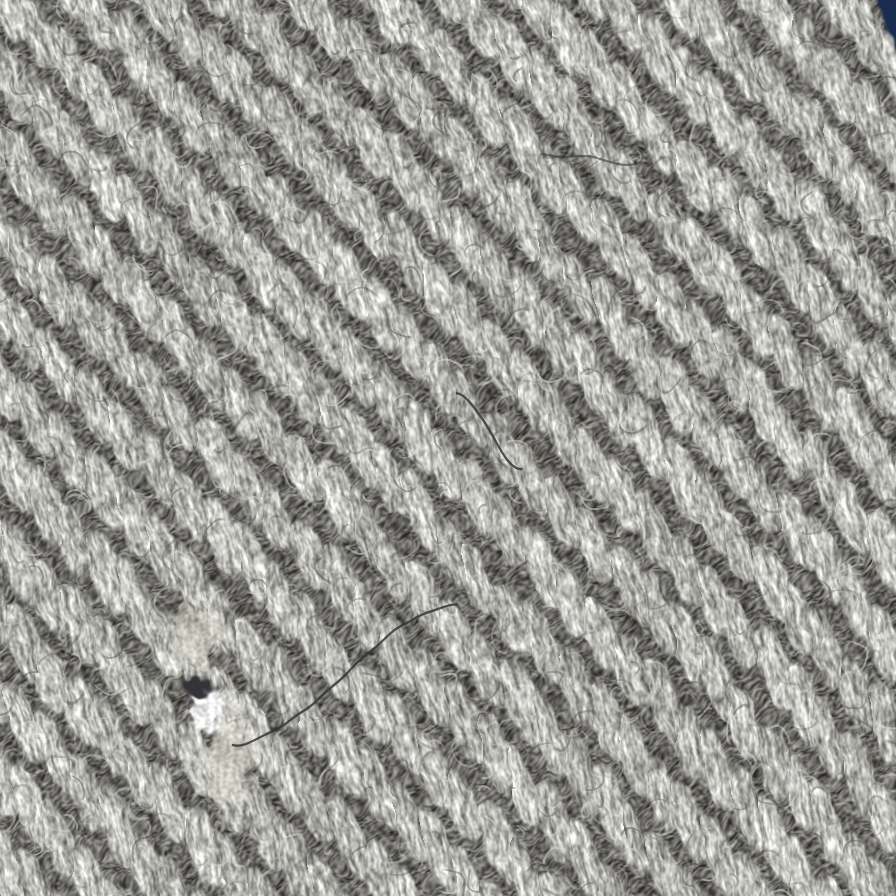
Give the GLSL for this texture, as a three.js fragment shader.

```glsl
// Macro view of pale grey twill: diagonal ridges built from leaning, overlapping stitches.
// Each stitch is a superellipse on a skewed lattice, streaked with stretched gradient noise;
// curled fuzz, stray dark hairs, a frayed hole and a navy corner lie on top.

#define RIDGE_PITCH 0.0605
#define STITCH_STEP 0.051
#define STITCH_HALF vec2(0.0178, 0.048)
#define RIDGE_ANGLE 0.835
#define RIDGE_CURVE 0.045
#define STITCH_LEAN 0.33
#define STAGGER 0.55
#define FIBRE_CONTRAST 0.40
#define FUZZ_CELLS 24.0
#define SHADE_COLOR vec3(0.25, 0.24, 0.225)
#define LIGHT_COLOR vec3(0.95, 0.957, 0.935)
#define HAIR_COLOR vec3(0.20, 0.21, 0.24)

varying vec2 vUv;

vec2 hash2(vec2 p) {
  vec3 q = fract(p.xyx * vec3(0.1031, 0.1030, 0.0973));
  q += dot(q, q.yzx + 33.33);
  return fract((q.xx + q.yz) * q.zy);
}

float corner(vec2 cell, vec2 offset) {
  float a = 6.2832 * hash2(cell).x;
  return dot(vec2(cos(a), sin(a)), offset);
}

// Gradient noise, roughly -1 to 1
float noise(vec2 p) {
  vec2 i = floor(p), f = p - i;
  vec2 w = f * f * f * (f * (f * 6.0 - 15.0) + 10.0);
  vec2 e = vec2(1.0, 0.0);
  float low = mix(corner(i, f), corner(i + e.xy, f - e.xy), w.x);
  float high = mix(corner(i + e.yx, f - e.yx), corner(i + e.xx, f - e.xx), w.x);
  return 1.4 * mix(low, high, w.y);
}

// Brightness of the woven surface, 0 to 1
float weave(vec2 p) {
  vec2 along = vec2(cos(RIDGE_ANGLE), -sin(RIDGE_ANGLE));
  vec2 q = vec2(dot(p, vec2(-along.y, along.x)), dot(p, along));
  q.x += RIDGE_CURVE * q.y * q.y;
  float ridge = floor(q.x / RIDGE_PITCH);
  float c = cos(STITCH_LEAN), s = sin(STITCH_LEAN);
  float top = -1.0;
  vec2 local = vec2(0.0), id = vec2(0.0);
  for (int i = -1; i <= 1; i++) {
    float r = ridge + float(i);
    float first = floor(q.y / STITCH_STEP - STAGGER * r);
    for (int j = -1; j <= 1; j++) {
      vec2 cell = vec2(r, first + float(j));
      vec2 jitter = hash2(cell + 40.0) - 0.5;
      vec2 center = vec2(r + 0.5, cell.y + 0.5 + STAGGER * r) + jitter * vec2(0.14, 0.28);
      vec2 d = q - center * vec2(RIDGE_PITCH, STITCH_STEP);
      d = vec2(d.x * c + d.y * s, d.y * c - d.x * s);
      vec2 e = d / (STITCH_HALF * (1.0 + 0.2 * jitter.yx));
      float h = 1.0 - e.x * e.x - e.y * e.y * e.y * e.y;
      if (h > top) { top = h; local = d; id = cell; }
    }
  }
  // Twisted fibres run nearly parallel to the stitch
  vec2 f = vec2(local.x + 0.14 * local.y, local.y) + 3.0 * hash2(id);
  float fibre = 0.75 * noise(f * vec2(130.0, 32.0)) + 0.85 * noise(f * vec2(230.0, 80.0) + 9.0);
  fibre += 0.45 * noise(f * vec2(330.0, 190.0) + 31.0);
  float yarn = 0.45 + 0.24 * sqrt(max(top, 0.0)) - 0.05 * local.x / STITCH_HALF.x;
  yarn += 0.14 * (hash2(id + 7.0).y - 0.5) + FIBRE_CONTRAST * fibre;
  // Crossing threads show through the shaded gaps
  vec2 w = vec2(dot(p, vec2(0.8, 0.6)), dot(p, vec2(-0.6, 0.8))) + 0.004 * noise(p * 60.0);
  float pit = 0.22 + 0.26 * noise(w * vec2(60.0, 150.0)) + 0.34 * noise(w * vec2(150.0, 270.0));
  return mix(pit, yarn, smoothstep(-0.15, 0.42, top + 0.25 * noise(p * 90.0)));
}

// Short curled fibres, one arc per cell
float fuzz(vec2 p, float seed) {
  vec2 g = p * FUZZ_CELLS, base = floor(g);
  float cover = 0.0;
  for (int i = -1; i <= 1; i++) for (int j = -1; j <= 1; j++) {
    vec2 cell = base + vec2(float(i), float(j));
    vec2 a = hash2(cell + seed), b = hash2(cell + seed + 51.0);
    vec2 d = (g - cell - a) / FUZZ_CELLS;
    float len = length(d), radius = mix(0.004, 0.020, b.x);
    float facing = dot(d, vec2(cos(6.2832 * b.y), sin(6.2832 * b.y))) / max(len, 0.0001);
    float arc = 1.0 - smoothstep(0.0005, 0.0019, abs(len - radius));
    cover = max(cover, arc * smoothstep(0.2, 0.6, facing) * (0.3 + 0.7 * a.x));
  }
  return cover;
}

// Thin S-shaped strand from a to b, with a.x < b.x
float hair(vec2 p, vec2 a, vec2 b) {
  float k = clamp((p.x - a.x) / (b.x - a.x), 0.0, 1.0);
  float slope = 6.0 * k * (1.0 - k) * (b.y - a.y) / (b.x - a.x);
  float y = mix(a.y, b.y, k * k * (3.0 - 2.0 * k)) + 0.004 * noise(vec2(p.x * 28.0, a.y));
  float d = max(abs(p.y - y) / sqrt(1.0 + slope * slope), max(a.x - p.x, p.x - b.x));
  return 1.0 - smoothstep(0.0006, 0.0020, d);
}

float blob(vec2 p, vec2 center, vec2 size, float rough) {
  return 1.0 - smoothstep(0.6, 1.2, length((p - center) / size) + rough);
}

void main() {
  vec2 p = vUv;
  vec2 bend = vec2(noise(p * 2.6), noise(p * 2.6 + 17.0));
  vec2 fray = vec2(noise(p * 38.0), noise(p * 38.0 + 23.0));
  vec2 curl = p + 0.005 * fray;
  float tone = weave(p + 0.008 * bend + 0.003 * fray) + 0.03 * noise(p * 5.0);
  tone = mix(tone, 0.88, 0.55 * fuzz(curl, 0.0));
  tone = mix(tone, 0.78, 0.50 * fuzz(curl, 130.0));
  tone = mix(tone, 0.10, 0.45 * fuzz(curl, 270.0));
  vec3 color = mix(SHADE_COLOR, LIGHT_COLOR, clamp(tone, -0.1, 1.05));

  // Frayed hole with loose pale lint
  float rough = 0.5 * noise(p * 48.0) + 0.4 * noise(p * 110.0);
  float lint = max(blob(p, vec2(0.220, 0.290), vec2(0.028, 0.038), rough),
                   blob(p, vec2(0.257, 0.155), vec2(0.028, 0.065), rough));
  float tuft = 0.15 * noise(p * vec2(150.0, 60.0)) + 0.14 * noise(p * 210.0);
  color = mix(color, vec3(0.84, 0.83, 0.79) + tuft, 0.75 * lint);
  color = mix(color, vec3(0.95) + tuft, blob(p, vec2(0.230, 0.205), vec2(0.020, 0.026), rough));
  color = mix(color, vec3(0.20, 0.20, 0.22), blob(p, vec2(0.220, 0.236), vec2(0.022, 0.012), rough));

  // Stray hairs
  float strands = max(hair(p, vec2(0.26, 0.17), vec2(0.51, 0.325)),
                      hair(p, vec2(0.51, 0.56), vec2(0.582, 0.478)));
  strands = max(strands, 0.7 * hair(p, vec2(0.605, 0.828), vec2(0.71, 0.818)));
  color = mix(color, HAIR_COLOR, 0.85 * strands);

  // Navy cloth beyond the corner
  float edge = p.x + 0.4 * p.y - 1.377 + 0.003 * noise(p * 60.0);
  color = mix(color, vec3(0.10, 0.17, 0.31), smoothstep(-0.002, 0.004, edge));
  gl_FragColor = vec4(color, 1.0);
}
```
